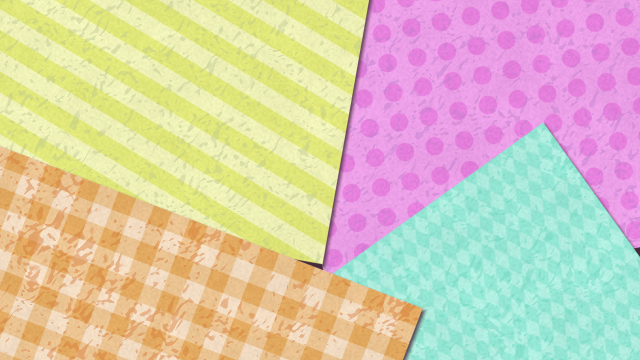
Give the GLSL for this background, as a Shadertoy shader.

```glsl
// Four overlapping sheets of speckled craft paper: striped, dotted, harlequin
// and gingham. Each sheet is a rotated quarter-plane with its own pattern,
// composited from back to front with a soft offset shadow.

#define SHADOW_OFFSET vec2(0.006, -0.008)
#define SHADOW_SOFT 0.010
#define SHADOW_STRENGTH 0.85
#define STRIPE_PERIOD 0.0992
#define DOT_PITCH 0.0838
#define DOT_RADIUS 0.0255
#define CHECK_PERIOD 0.1065
#define DIAMOND_SIZE vec2(0.042, 0.069)
#define GRAIN 0.045
#define FLECKS 0.42

const vec3 SHADE = vec3(0.27, 0.17, 0.23);

// Hash and value noise
float hash(vec2 c) {
    vec3 h = fract(vec3(c.xyx) * 0.1031);
    h += dot(h, h.yzx + 33.33);
    return fract((h.x + h.y) * h.z);
}

float noise(vec2 x) {
    vec2 i = floor(x), f = fract(x);
    f = f * f * (3.0 - 2.0 * f);
    return mix(mix(hash(i), hash(i + vec2(1, 0)), f.x),
               mix(hash(i + vec2(0, 1)), hash(i + vec2(1, 1)), f.x), f.y);
}

// Coordinates of p in a frame turned by the given degrees
vec2 turned(vec2 p, float degrees) {
    float a = radians(degrees), c = cos(a), s = sin(a);
    return vec2(c * p.x + s * p.y, c * p.y - s * p.x);
}

// Signed distance to a quarter-plane; outward gives the sign of each edge
float corner(vec2 q, vec2 outward) {
    vec2 d = q * outward;
    return max(d.x, d.y);
}

float inside(float d, float soft) {
    return 1.0 - smoothstep(-soft, soft, d);
}

// Repeating band of period 1, filled over the middle half
float band(float x, float soft) {
    return inside(abs(fract(x) - 0.5) - 0.25, soft);
}

// Paper grain plus scattered, slanted flecks of ink
vec3 paper(vec3 color, vec3 ink, vec2 p, float density) {
    float cloud = noise(p * 9.0) * 0.6 + noise(p * 23.0) * 0.4;
    float fine = noise(p * 190.0);
    float fleck = noise(turned(p, 40.0) * vec2(75.0, 130.0) + 7.0 * cloud);
    fleck = smoothstep(0.70, 0.86, fleck + density * (cloud - 0.5));
    color += GRAIN * (fine + cloud - 1.0);
    return mix(color, ink, FLECKS * fleck);
}

// Lay a sheet and its shadow over what is already there
void lay(inout vec3 scene, vec3 sheet, vec2 p, vec2 tip, float degrees,
         vec2 outward, float px) {
    float shadow = corner(turned(p - SHADOW_OFFSET - tip, degrees), outward);
    scene = mix(scene, SHADE, SHADOW_STRENGTH * inside(shadow, SHADOW_SOFT));
    float edge = corner(turned(p - tip, degrees), outward);
    scene = mix(scene, sheet, inside(edge, px));
}

void mainImage(out vec4 fragColor, in vec2 fragCoord) {
    vec2 p = fragCoord / iResolution.y;
    float px = 0.75 / iResolution.y;
    vec3 scene = SHADE;

    // Pink sheet with a square lattice of dots
    vec2 tip = vec2(0.918, 0.146);
    vec2 cell = turned(p - tip, 11.0) / DOT_PITCH - vec2(0.406, 0.586);
    float dot_ = inside(length(fract(cell + 0.5) - 0.5) * DOT_PITCH - DOT_RADIUS, px);
    vec3 sheet = mix(vec3(0.925, 0.625, 0.905), vec3(0.90, 0.505, 0.865), dot_);
    sheet = paper(sheet, vec3(0.74, 0.50, 0.80), p, 0.25);
    lay(scene, sheet, p, tip, 11.0, vec2(-1, -1), px);

    // Teal sheet with a harlequin checker
    tip = vec2(1.509, 0.660);
    vec2 q = turned(p - tip, 35.7) / DIAMOND_SIZE;
    float soft = px / DIAMOND_SIZE.x;
    float a = band(0.5 * (q.x + q.y), soft), b = band(0.5 * (q.x - q.y), soft);
    sheet = mix(vec3(0.575, 0.90, 0.825), vec3(0.685, 0.93, 0.875), mix(a, 1.0 - a, b));
    sheet = paper(sheet, vec3(0.42, 0.83, 0.74), p + 3.0, 0.3);
    lay(scene, sheet, p, tip, 35.7, vec2(1, 1), px);

    // Yellow sheet with diagonal stripes
    tip = vec2(0.896, 0.266);
    float across = turned(p, -31.0).y / STRIPE_PERIOD - 0.175;
    float pale = band(across + 0.5, px / STRIPE_PERIOD);
    sheet = mix(vec3(0.88, 0.905, 0.475), vec3(0.935, 0.945, 0.715), pale);
    sheet = paper(sheet, vec3(0.73, 0.77, 0.56), p + 6.0, 0.25);
    lay(scene, sheet, p, tip, -10.0, vec2(1, -1), px);

    // Orange gingham sheet: two crossed sets of bands
    tip = vec2(1.174, 0.1435);
    q = turned(p - tip, -21.0) / CHECK_PERIOD - 0.25 + 0.25;
    soft = px / CHECK_PERIOD;
    float weave = band(q.x - 0.25, soft) + band(q.y - 0.25, soft);
    sheet = mix(vec3(0.95, 0.865, 0.765), vec3(0.885, 0.665, 0.375), 0.5 * weave);
    sheet = paper(sheet, vec3(0.83, 0.46, 0.20), p + 9.0, 0.7);
    lay(scene, sheet, p, tip, -21.0, vec2(1, 1), px);

    fragColor = vec4(scene, 1.0);
}
```
